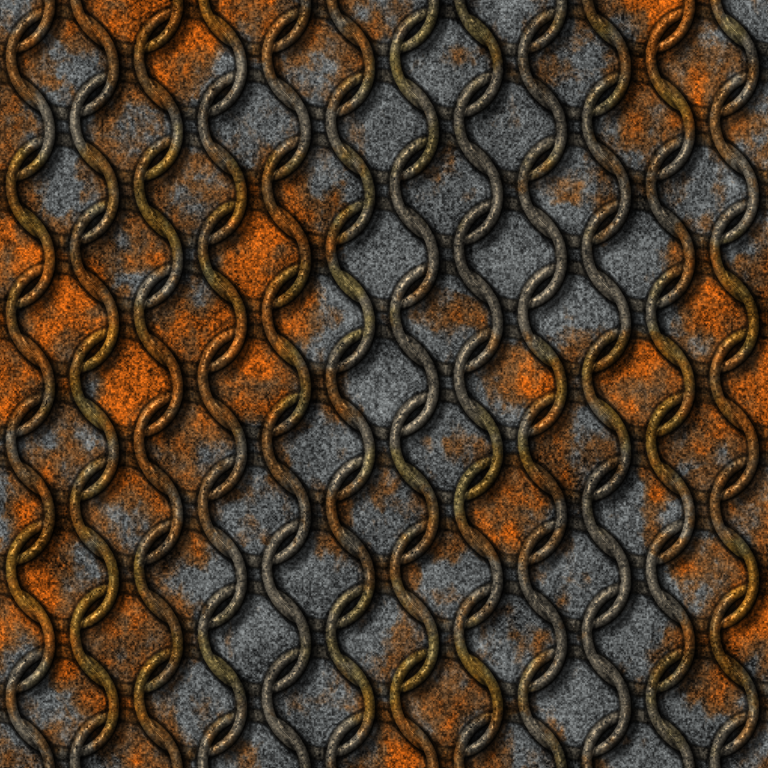
Write a Shadertoy shader that draws this pattern.

```glsl
// Rusted interlocking metal rings laid over a grainy, corroded steel plate.
#define REPEATS 6.0
#define RING_RADIUS 0.40
#define RING_SKEW 0.022
#define TUBE_HALF 0.052
#define RUST_SCALE 6.5
#define GRAIN_SCALE 300.0
#define GRAIN_AMOUNT 0.75
#define STEEL vec3(0.315, 0.325, 0.325)
#define BROWN vec3(0.345, 0.235, 0.135)
#define ORANGE vec3(0.62, 0.29, 0.055)

float hash(vec2 p) {
    vec3 q = fract(p.xyx * vec3(0.1031, 0.1030, 0.0973));
    q += dot(q, q.yzx + 33.33);
    return fract((q.x + q.y) * q.z);
}

float noise(vec2 p) {
    vec2 i = floor(p), f = fract(p);
    f = f * f * (3.0 - 2.0 * f);
    return mix(mix(hash(i), hash(i + vec2(1, 0)), f.x),
               mix(hash(i + vec2(0, 1)), hash(i + vec2(1, 1)), f.x), f.y);
}

float fbm(vec2 p) {
    float sum = 0.0, amp = 0.5;
    for (int i = 0; i < 6; i++) {
        sum += amp * noise(p);
        p = mat2(1.6, 1.2, -1.2, 1.6) * p + 17.3;
        amp *= 0.57;
    }
    return sum / 1.12;
}

// Distance to the tube centre line (x) and its lift, low at top and bottom (y)
vec2 ring(vec2 p, float offset) {
    vec2 q = fract(p + offset) - 0.5;
    float r = max(length(q), 0.001);
    float radius = RING_RADIUS - RING_SKEW * 2.0 * q.x * q.y / (r * r);
    float lift = mix(0.16, 1.0, smoothstep(0.1, 0.7, abs(q.x) / r));
    return vec2(abs(r - radius), lift);
}

float tubeHeight(vec2 link) {
    float x = link.x / TUBE_HALF;
    return max(1.0 - x * x, 0.0) * link.y;
}

float relief(vec2 p) {
    return max(tubeHeight(ring(p, 0.0)), tubeHeight(ring(p, 0.5)));
}

float castShadow(vec2 p) {
    vec2 a = ring(p, 0.0), b = ring(p, 0.5);
    return max(smoothstep(0.1, 0.015, a.x) * a.y, smoothstep(0.1, 0.015, b.x) * b.y);
}

// Dark contour of one ring, hidden where the other passes above
float contour(vec2 link, vec2 other) {
    float d = (link.x - TUBE_HALF) / 0.014;
    float groove = (link.x - TUBE_HALF - 0.04) / 0.009;
    float hidden = smoothstep(TUBE_HALF, TUBE_HALF - 0.015, other.x)
                 * smoothstep(-0.1, 0.1, other.y - link.y);
    return (exp(-d * d) + 0.3 * exp(-groove * groove)) * (1.0 - hidden);
}

void mainImage(out vec4 fragColor, in vec2 fragCoord) {
    vec2 uv = fragCoord / iResolution.y;
    vec2 p = uv * REPEATS + vec2(0.012, -0.012);
    float px = REPEATS / iResolution.y;

    // Ring coverage and surface slope
    vec2 a = ring(p, 0.0), b = ring(p, 0.5);
    float nearest = min(a.x, b.x);
    float cover = smoothstep(TUBE_HALF + px, TUBE_HALF - px, nearest);
    float raised = cover * smoothstep(0.1, 0.5, relief(p));
    vec2 e = vec2(0.008, 0.0);
    vec2 slope = vec2(relief(p + e.xy) - relief(p - e.xy),
                      relief(p + e.yx) - relief(p - e.yx)) / (2.0 * e.x);
    vec3 normal = normalize(vec3(-slope * 0.042, 1.0));

    // Rust patches over bare steel
    vec2 warp = vec2(fbm(uv * 9.0), fbm(uv * 9.0 + 41.0)) - 0.5;
    float broad = fbm(uv * RUST_SCALE + warp * 1.2 + 3.7);
    float flecks = fbm(uv * vec2(34.0, 24.0) + 71.0);
    float rust = broad + 0.45 * (flecks - 0.5);
    vec3 color = mix(STEEL, BROWN, smoothstep(0.36, 0.53, rust));
    color = mix(color, ORANGE, 0.85 * smoothstep(0.5, 0.72, rust));
    color = mix(color, vec3(0.35, 0.26, 0.13), 0.32 * cover);
    float tarnish = smoothstep(0.5, 0.68, fbm(uv * 8.0 + 115.0));
    color = mix(color, vec3(0.40, 0.33, 0.08), 0.4 * tarnish * raised);

    // Fine grain, vertical streaks and soft stains
    float grain = noise(uv * GRAIN_SCALE) + noise(uv * GRAIN_SCALE * 1.7 + 9.0) - 1.0;
    float streak = noise(uv * vec2(260.0, 38.0)) - 0.5;
    float stain = fbm(uv * 15.0 + 29.0) - 0.5;
    color *= 1.06 + GRAIN_AMOUNT * grain * mix(1.0, 0.65, raised) + 0.22 * streak + 0.9 * stain;

    // Light from the upper left
    vec3 light = normalize(vec3(-0.48, 0.52, 0.85));
    float diffuse = max(dot(normal, light), 0.0) / light.z;
    color *= mix(1.0, 0.22 + 0.72 * diffuse, cover);
    float glint = pow(max(dot(normal, normalize(light + vec3(0, 0, 1))), 0.0), 22.0);
    color += vec3(0.30, 0.25, 0.18) * glint * raised * (0.55 + 1.2 * grain);

    // Cast shadow, crevices between crossing rings, and contours
    float shade = castShadow(p + vec2(-0.055, 0.06)) * (1.0 - raised);
    float crevice = smoothstep(0.12, 0.04, a.x) * smoothstep(0.12, 0.04, b.x) * (1.0 - raised);
    color *= (1.0 - 0.62 * shade) * (1.0 - 0.5 * crevice);
    color *= 1.0 - 0.55 * min(contour(a, b) + contour(b, a), 1.0);

    fragColor = vec4(clamp(color, 0.0, 1.0), 1.0);
}
```
